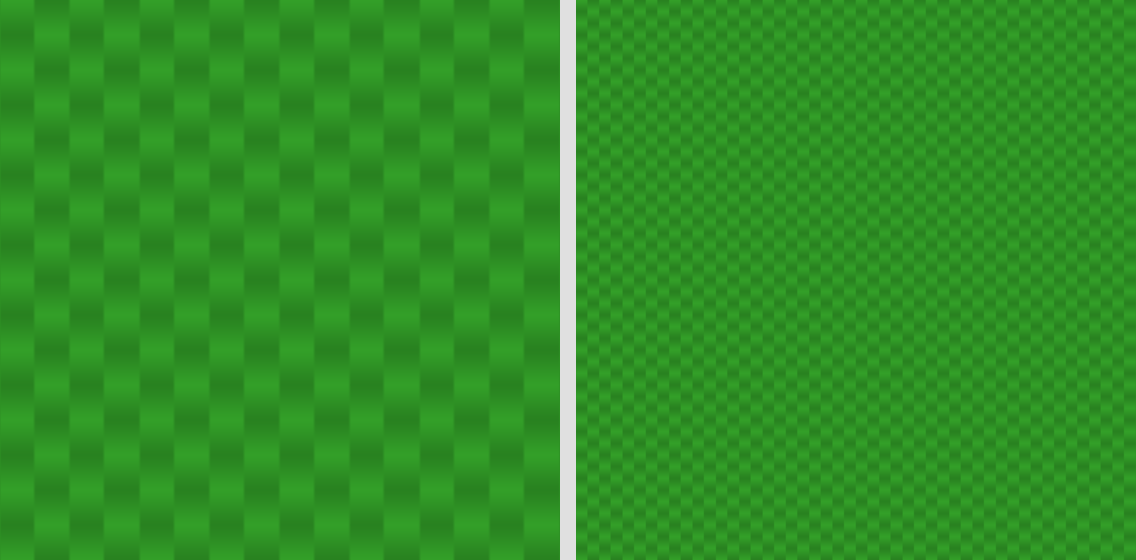
Left: one tile. Right: repeated 3 by 3.
A Shadertoy shader for this pattern:

```glsl
// Soft green basket weave: vertical strips with alternating light and dark bands.

const float COLUMNS = 16.0;        // strips across, even so that the weave wraps
const float WAVES = 8.0;           // light-dark cycles down each strip
const float EDGE_SOFTNESS = 0.055; // half width of a strip edge, in strips
const float EDGE_OFFSET = -0.012;  // shift of every strip edge, in strips
const float ODD_OFFSET = -0.022;   // extra shift of odd edges
const float EDGE_JITTER = 0.025;   // random spread of the edges
const float ROUNDNESS = 0.35;      // 0 = linear bands, 1 = cosine bands
const vec3 DARK_GREEN = vec3(0.158, 0.507, 0.125);
const vec3 LIGHT_GREEN = vec3(0.200, 0.625, 0.157);

float hash(float n) {
    return fract(sin(n * 127.1 + 3.7) * 43758.5453);
}

// Brightness along one strip; neighbours are half a cycle apart.
float stripShade(float column, float y) {
    float phase = fract(y * WAVES + 0.5 * mod(column, 2.0));
    float linearBand = abs(2.0 * phase - 1.0);
    float cosineBand = 0.5 + 0.5 * cos(6.2831853 * phase);
    return mix(linearBand, cosineBand, ROUNDNESS);
}

void mainImage(out vec4 fragColor, in vec2 fragCoord) {
    vec2 uv = fragCoord / iResolution.xy;
    float x = uv.x * COLUMNS;

    // Nearest strip edge, with wrapped variation
    float edge = floor(x + 0.5);
    float shift = EDGE_OFFSET + ODD_OFFSET * mod(edge, 2.0)
                + EDGE_JITTER * (hash(mod(edge, COLUMNS)) - 0.5);

    // Blend the strips on either side of that edge
    float softness = max(EDGE_SOFTNESS, COLUMNS / iResolution.x);
    float side = smoothstep(-softness, softness, x - edge - shift);
    float shade = mix(stripShade(edge - 1.0, uv.y), stripShade(edge, uv.y), side);

    fragColor = vec4(mix(DARK_GREEN, LIGHT_GREEN, shade), 1.0);
}
```
